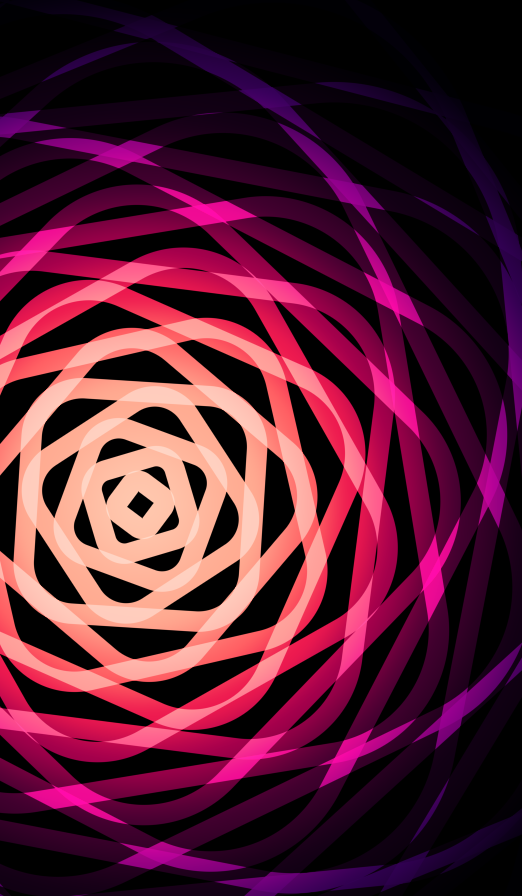
This background is drawn by a WebGL 1 fragment shader. Its source:

```glsl
precision highp float;
// Nested rounded square outlines, each larger and turned further than the last,
// woven into a rose. Colour falls from peach through red and magenta to dark
// violet with distance from the centre; crossings of outlines shine brighter.

uniform vec2 u_resolution;

float roundedSquare(vec2 p, float halfSide, float corner) {
  vec2 q = abs(p) - halfSide + corner;
  return length(max(q, 0.0)) + min(max(q.x, q.y), 0.0) - corner;
}

mat2 turn(float angle) {
  float c = cos(angle), s = sin(angle);
  return mat2(c, s, -s, c);
}

// Colour of a single band at radius r
vec3 bandColor(float r) {
  vec3 c = mix(vec3(1.0, 0.78, 0.68), vec3(1.0, 0.67, 0.57), smoothstep(0.0, 0.13, r));
  c = mix(c, vec3(1.0, 0.36, 0.38), smoothstep(0.12, 0.205, r));
  c = mix(c, vec3(0.93, 0.10, 0.31), smoothstep(0.19, 0.24, r));
  c = mix(c, vec3(0.66, 0.0, 0.30), smoothstep(0.235, 0.29, r));
  c = mix(c, vec3(0.27, 0.0, 0.19), smoothstep(0.275, 0.365, r));
  c = mix(c, vec3(0.07, 0.0, 0.08), smoothstep(0.34, 0.45, r));
  return mix(c, vec3(0.0, 0.0, 0.01), smoothstep(0.43, 0.57, r));
}

// Colour where two bands cross at radius r
vec3 crossingColor(float r) {
  vec3 c = mix(vec3(1.0, 0.86, 0.79), vec3(1.0, 0.80, 0.74), smoothstep(0.0, 0.14, r));
  c = mix(c, vec3(1.0, 0.62, 0.60), smoothstep(0.13, 0.22, r));
  c = mix(c, vec3(1.0, 0.33, 0.55), smoothstep(0.21, 0.28, r));
  c = mix(c, vec3(0.94, 0.04, 0.58), smoothstep(0.265, 0.33, r));
  c = mix(c, vec3(0.54, 0.0, 0.50), smoothstep(0.33, 0.42, r));
  c = mix(c, vec3(0.20, 0.0, 0.33), smoothstep(0.40, 0.49, r));
  return mix(c, vec3(0.01, 0.0, 0.04), smoothstep(0.46, 0.59, r));
}

void main() {
  vec2 p = (gl_FragCoord.xy - vec2(0.269, 0.4365) * u_resolution) / u_resolution.y;
  float pixel = 1.0 / u_resolution.y;

  // Count the outlines covering this point
  float layers = 0.0;
  for (int i = 1; i <= 21; i++) {
    float k = float(i);
    float halfSide = 0.026 * k - 0.004;
    float d = roundedSquare(turn(0.641 * k) * p, halfSide, 0.45 * halfSide);
    layers += 1.0 - smoothstep(-0.7 * pixel, 0.7 * pixel, abs(d) - 0.0114);
  }

  // Shade single bands, then their crossings
  float r = length(p);
  vec3 color = bandColor(r) * min(layers, 1.0);
  color = mix(color, crossingColor(r), clamp(layers - 1.0, 0.0, 1.0));
  color *= 1.0 + 0.15 * clamp(layers - 2.0, 0.0, 1.0);
  gl_FragColor = vec4(min(color, 1.0), 1.0);
}
```
